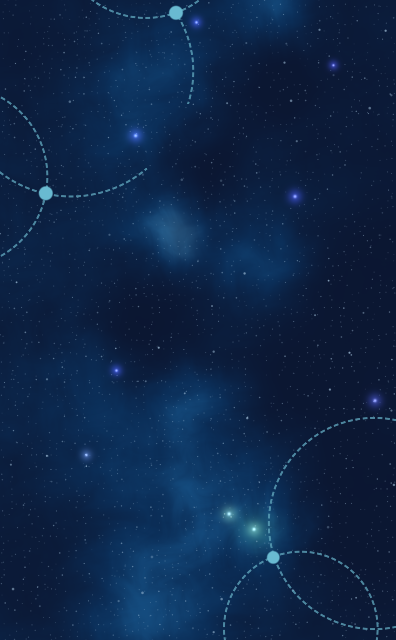
A WebGL 2 fragment shader for this background:

```glsl
#version 300 es
precision highp float;
uniform vec2 u_resolution;
out vec4 fragColor;

const float TAU = 6.2831853;

// Nebula light: centre, radius, strength
const vec4 glows[12] = vec4[12](
    vec4(.25, .88, .09, .42), vec4(.20, .79, .06, .28), vec4(.42, .99, .05, .50),
    vec4(.26, .637, .048, .62), vec4(.40, .594, .06, .34), vec4(.293, .36, .06, .42),
    vec4(.37, .205, .085, .60), vec4(.41, .165, .045, .30), vec4(.22, .03, .08, .40),
    vec4(.28, .11, .10, .30), vec4(.13, .40, .08, .20), vec4(.25, .27, .13, .22));

// Dark dust, in the same layout
const vec4 voids[8] = vec4[8](
    vec4(.23, .485, .09, .24), vec4(.42, .87, .08, .22), vec4(.33, .75, .07, .22),
    vec4(.46, .40, .10, .20), vec4(.57, .20, .11, .22), vec4(.04, .95, .14, .14),
    vec4(.02, .10, .12, .12), vec4(.60, .55, .11, .16));

// Haloed stars: centre, size, hue from violet to gold
const vec4 beacons[9] = vec4[9](
    vec4(.212, .788, 1., .1), vec4(.461, .693, 1., 0.), vec4(.307, .965, .8, 0.),
    vec4(.521, .898, .7, 0.), vec4(.182, .421, .8, 0.), vec4(.586, .374, 1., .1),
    vec4(.135, .289, .8, .4), vec4(.358, .197, 1.1, .9), vec4(.397, .173, 1., .8));

vec3 hash3(vec2 cell) {
    vec3 k = vec3(dot(cell, vec2(127.1, 311.7)), dot(cell, vec2(269.5, 183.3)),
                  dot(cell, vec2(419.2, 371.9)));
    return fract(sin(k) * 43758.5);
}

// Layered, rotated and warped sines
float cloud(vec2 p) {
    float sum = 0., amp = .5;
    for (int i = 0; i < 6; i++) {
        p = mat2(.8, .6, -.6, .8) * p * 1.7 + 1.3;
        p += .6 * sin(p.yx * 1.3 + float(i));
        sum += amp * sin(p.x) * sin(p.y);
        amp *= .56;
    }
    return sum;
}

float blob(vec2 p, vec4 b) {
    vec2 d = (p - b.xy) / b.z;
    return b.w * exp(-dot(d, d));
}

// One jittered star per chosen cell
float stars(vec2 p, float size, float density, float radius, float px) {
    vec2 cell = floor(p / size);
    vec3 h = hash3(cell + size * 1000.);
    float d = length(p - (cell + .2 + .6 * h.xy) * size);
    float r = radius * (.6 + .6 * fract(h.z * 37.));
    float light = .3 + .7 * fract(h.z * 91.);
    return step(h.z, density) * light * (1. - smoothstep(r - px * .7, r + px * .7, d));
}

// Dashed arc about a middle angle
float dashedArc(vec2 p, vec2 centre, float radius, float middle, float span, float px) {
    vec2 d = p - centre;
    float angle = atan(d.y, d.x);
    float line = 1. - smoothstep(.0008, .0008 + px, abs(length(d) - radius));
    float count = floor(TAU * radius / .0117 + .5);
    float dash = abs(fract(angle / TAU * count) - .5) * .0117;
    float away = abs(mod(angle - middle + TAU * .5, TAU) - TAU * .5);
    return line * (1. - smoothstep(.0038 - px * .5, .0038 + px * .5, dash)) * step(away, span);
}

float disc(vec2 p, vec2 centre, float radius, float px) {
    return 1. - smoothstep(radius - px, radius + px, length(p - centre));
}

void main() {
    float px = 1. / u_resolution.y;
    vec2 p = gl_FragCoord.xy * px;

    // Nebula density
    vec2 warped = p + .022 * vec2(cloud(p * 12.), cloud(p * 12. + 7.));
    float density = .23 - .12 * smoothstep(.35, .62, p.x);
    for (int i = 0; i < 12; i++) density += blob(warped, glows[i]);
    for (int i = 0; i < 8; i++) density -= blob(warped, voids[i]);
    density = max(density, .02);
    density *= 1. + .38 * cloud(p * 9. + 3.) + .22 * cloud(p * 25.);

    // Colour ramp
    vec3 color = mix(vec3(.045, .085, .19), vec3(.042, .18, .345), smoothstep(-.05, .55, density));
    color = mix(color, vec3(.08, .30, .50), smoothstep(.4, 1.05, density));
    color += vec3(.05, .09, .0) * blob(warped, vec4(.40, .17, .03, 1.));
    color += vec3(.08, .08, .06) * blob(warped, vec4(.265, .637, .03, 1.));

    // Star field, fine to coarse
    float field = .55 * stars(p, .0105, .42, .0007, px);
    field += .75 * stars(p + .31, .019, .38, .0010, px);
    field += stars(p + .73, .055, .28, .0017, px);
    color = mix(color, vec3(.62, .74, .84), min(field, 1.) * .8);

    // Haloed stars
    for (int i = 0; i < 9; i++) {
        vec4 b = beacons[i];
        vec3 tint = mix(vec3(.25, .25, .75), vec3(.45, .55, .25), b.w);
        color += tint * blob(p, vec4(b.xy, .011 * b.z, .55));
        color += vec3(.5, .5, .55) * blob(p, vec4(b.xy, .0026 * b.z, .9));
    }

    // Dashed orbits
    float orbit = dashedArc(p, vec2(.228, 1.111), .139, 0., 4., px);
    orbit = max(orbit, dashedArc(p, vec2(.137, .889), .165, .13, .45, px));
    orbit = max(orbit, dashedArc(p, vec2(-.068, .724), .142, 0., 4., px));
    orbit = max(orbit, dashedArc(p, vec2(.111, .875), .182, -1.57, .71, px));
    orbit = max(orbit, dashedArc(p, vec2(.585, .182), .165, 0., 4., px));
    orbit = max(orbit, dashedArc(p, vec2(.470, .018), .120, 0., 4., px));
    color = mix(color, vec3(.36, .63, .72), orbit * .8);

    // Orbit nodes
    float node = disc(p, vec2(.275, .980), .0108, px);
    node = max(node, disc(p, vec2(.0716, .698), .0108, px));
    node = max(node, disc(p, vec2(.427, .129), .0098, px));
    color = mix(color, vec3(.41, .73, .82), node);

    fragColor = vec4(color, 1.);
}
```
